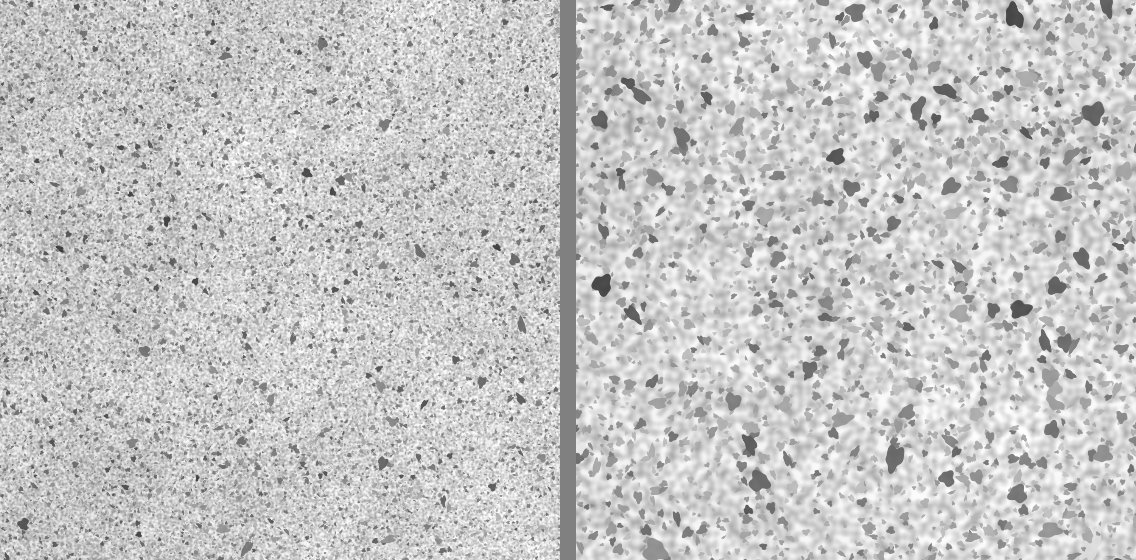
Left: the whole. Right: its middle third, enlarged.
Write a WebGL 2 fragment shader that draws this texture.

```glsl
#version 300 es
precision highp float;
precision highp int;

uniform vec2 u_resolution;
out vec4 fragColor;

// Cement paste
const float PASTE_TONE = 0.835;
const float PASTE_MAX = 0.93;
const vec3 PASTE_SCALES = vec3(200.0, 105.0, 42.0);
const vec3 PASTE_AMOUNTS = vec3(0.21, 0.13, 0.07);

// Broad stains
const vec3 STAIN_SCALES = vec3(2.6, 7.0, 19.0);
const vec3 STAIN_AMOUNTS = vec3(0.065, 0.045, 0.04);
const float SIDE_SHADE = 0.035;

// Grain layers, from pale patches and fine sand to coarse stones
const int LAYERS = 5;
const float CELLS[LAYERS] = float[](34.0, 205.0, 112.0, 57.0, 21.0);
const float DENSITY[LAYERS] = float[](0.12, 0.38, 0.48, 0.33, 0.20);
const vec2 RADII[LAYERS] = vec2[](
    vec2(0.10, 0.30), vec2(0.20, 0.42), vec2(0.17, 0.39),
    vec2(0.14, 0.31), vec2(0.09, 0.21));
const vec2 TONES[LAYERS] = vec2[](
    vec2(0.84, 0.91), vec2(0.58, 0.76), vec2(0.42, 0.73),
    vec2(0.34, 0.68), vec2(0.27, 0.62));
const float MAX_STRETCH = 1.55;
const float EDGE_PIXELS = 0.7;

const float TAU = 6.283185;

vec3 hash3(vec2 cell, int seed) {
    uvec3 v = uvec3(ivec3(ivec2(cell), seed)) * 1664525u + 1013904223u;
    v.x += v.y * v.z; v.y += v.z * v.x; v.z += v.x * v.y;
    v ^= v >> 16u;
    v.x += v.y * v.z; v.y += v.z * v.x; v.z += v.x * v.y;
    return vec3(v >> 8u) / 16777216.0;
}

float cornerSlope(vec2 cell, vec2 offset, int seed) {
    float angle = TAU * hash3(cell, seed).x;
    return dot(vec2(cos(angle), sin(angle)), offset);
}

float gradientNoise(vec2 p, int seed) {
    vec2 i = floor(p), f = p - i;
    vec2 w = f * f * f * (f * (f * 6.0 - 15.0) + 10.0);
    vec2 e = vec2(1.0, 0.0);
    float low = mix(cornerSlope(i, f, seed), cornerSlope(i + e.xy, f - e.xy, seed), w.x);
    float high = mix(cornerSlope(i + e.yx, f - e.yx, seed), cornerSlope(i + e.xx, f - e.xx, seed), w.x);
    return mix(low, high, w.y);
}

// Weighted sum of three noise scales
float noiseSum(vec2 uv, vec3 scales, vec3 amounts, int seed) {
    float sum = 0.0;
    for (int i = 0; i < 3; i++)
        sum += amounts[i] * gradientNoise(uv * scales[i] + 0.37, seed + i);
    return sum;
}

// Angular, stretched grain: positive inside, in units of its cell
float grainShape(vec2 p, float radius, vec3 traits) {
    float turn = TAU * traits.x;
    p = mat2(cos(turn), -sin(turn), sin(turn), cos(turn)) * p;
    float stretch = mix(1.0, MAX_STRETCH, traits.y * traits.y);
    p *= vec2(1.0 / stretch, stretch);
    float angle = atan(p.y, p.x + 1e-5);
    float wobble = 0.17 * sin(3.0 * angle + TAU * traits.z)
                 + 0.10 * sin(5.0 * angle + TAU * traits.y);
    return radius * (1.0 + wobble) - length(p);
}

float addGrains(float shade, vec2 uv, float pixel, int layer) {
    vec2 p = uv * CELLS[layer];
    vec2 home = floor(p);
    float edge = EDGE_PIXELS * pixel * CELLS[layer];
    int seed = 20 + layer * 3;
    for (int y = -1; y <= 1; y++)
    for (int x = -1; x <= 1; x++) {
        vec2 cell = home + vec2(x, y);
        vec3 place = hash3(cell, seed);
        if (place.z > DENSITY[layer]) continue;
        vec3 look = hash3(cell, seed + 1);
        vec3 traits = hash3(cell, seed + 2);
        float radius = mix(RADII[layer].x, RADII[layer].y, look.x * look.x);
        float tone = mix(TONES[layer].x, TONES[layer].y, look.y);
        float inside = grainShape(p - cell - place.xy, radius, traits);
        shade = mix(shade, tone, smoothstep(-edge, edge, inside));
    }
    return shade;
}

void main() {
    float side = min(u_resolution.x, u_resolution.y);
    vec2 uv = gl_FragCoord.xy / side;

    float grit = noiseSum(uv, PASTE_SCALES, PASTE_AMOUNTS, 1);
    float shade = min(PASTE_TONE + grit, PASTE_MAX);
    for (int layer = 0; layer < LAYERS; layer++)
        shade = addGrains(shade, uv, 1.0 / side, layer);

    // Stains and a slightly darker left side
    shade += noiseSum(uv, STAIN_SCALES, STAIN_AMOUNTS, 8);
    shade += SIDE_SHADE * (smoothstep(0.0, 0.8, uv.x) - 0.65);
    shade += 0.15 * grit;

    fragColor = vec4(vec3(clamp(shade, 0.0, 1.0)), 1.0);
}
```
